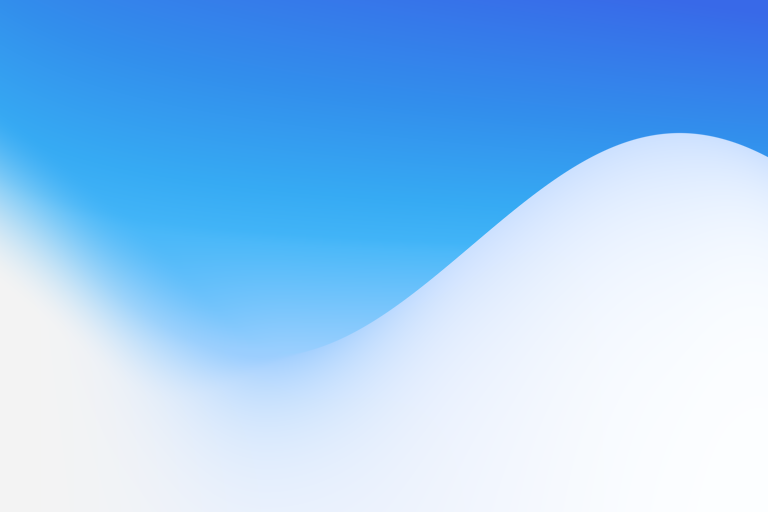
Write a WebGL 1 fragment shader that draws this background.

```glsl
precision highp float;
// Blue gradient sky above a pale wave that is blurred on the left and crisp on the right.
uniform vec2 u_resolution;

// Linear progress from a to b, clamped to 0..1
float ramp(float a, float b, float x) {
  return clamp((x - a) / (b - a), 0.0, 1.0);
}

// Height of the wave edge, measured down from the top
float waveEdge(float x) {
  return 0.4785 + 0.2187 * cos(3.14159 * (x - 0.345) / 0.54);
}

// Indigo to cyan to pale blue, tilted so the left is further along
vec3 skyColor(vec2 p) {
  float tilt = 0.13 * (1.0 - 2.0 * p.x) * max(0.0, 1.0 - p.y / 0.6);
  float s = p.y + tilt + 0.07 * exp(-7.0 * p.x);
  vec3 indigo = vec3(0.22, 0.41, 0.91);
  vec3 blue = vec3(0.196, 0.557, 0.925);
  vec3 azure = vec3(0.212, 0.667, 0.953);
  vec3 cyan = vec3(0.267, 0.714, 0.973);
  vec3 pale = vec3(0.60, 0.81, 0.996);
  vec3 color = mix(indigo, blue, ramp(-0.1, 0.195, s));
  color = mix(color, azure, ramp(0.195, 0.39, s));
  color = mix(color, cyan, ramp(0.39, 0.49, s));
  float paleness = mix(0.5, 1.0, smoothstep(0.1, 0.38, p.x));
  return mix(color, pale, paleness * ramp(0.47, 0.69, s));
}

// Tinted at the crest, fading to near white with depth below the edge
vec3 waveColor(float x, float depth) {
  vec3 white = mix(vec3(0.953), vec3(0.941, 0.957, 0.992), smoothstep(0.0, 0.4, x));
  white = mix(white, vec3(0.99, 0.996, 1.0), smoothstep(0.45, 0.95, x));
  vec3 crest = mix(vec3(0.63, 0.81, 0.996), vec3(0.80, 0.88, 1.0), smoothstep(0.35, 0.625, x));
  crest = mix(white, crest, smoothstep(0.04, 0.35, x));
  float fade = mix(0.125, 0.17, smoothstep(0.35, 0.7, x)) - 0.05 * smoothstep(0.86, 1.0, x);
  return mix(crest, white, 1.0 - exp(-max(depth, 0.0) / fade));
}

void main() {
  vec2 p = gl_FragCoord.xy / u_resolution;
  p.y = 1.0 - p.y;
  float depth = p.y - waveEdge(p.x);

  // Blur narrows from a wide glow to an antialiased edge
  float blur = 0.175 * (1.0 - smoothstep(0.16, 0.4, p.x)) + 0.8 / u_resolution.y;
  float cover = smoothstep(-blur, blur, depth);
  gl_FragColor = vec4(mix(skyColor(p), waveColor(p.x, depth), cover), 1.0);
}
```
